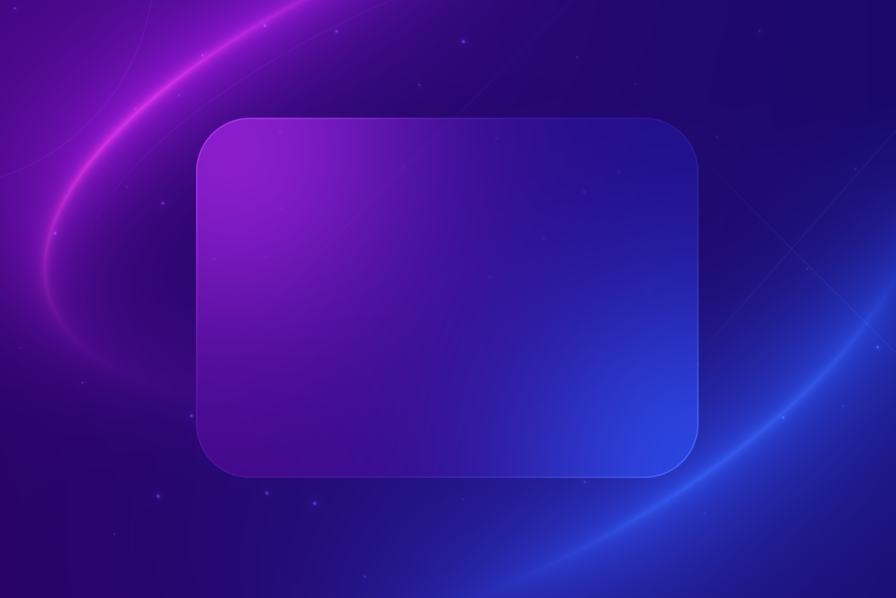
Write a WebGL 2 fragment shader that draws this background.

```glsl
#version 300 es
precision highp float;
// Violet and blue night backdrop: two glowing arcs, a frosted rounded card, faint lines and stars.

uniform vec2 u_resolution;
out vec4 outColor;

// Sine-free hash: two values in 0..1 per cell
vec2 hash22(vec2 cell) {
  vec3 q = fract(cell.xyx * vec3(0.1031, 0.1030, 0.0973));
  q += dot(q, q.yzx + 33.33);
  return fract((q.xx + q.yz) * q.zy);
}

// Signed distance estimate to an ellipse sheared along x, positive outside
float shearedEllipse(vec2 p, vec2 center, vec2 radii, float shear) {
  vec2 q = p - center;
  q.x -= shear * q.y;
  q /= radii;
  float r = length(q);
  vec2 slope = vec2(q.x / radii.x, q.y / radii.y - shear * q.x / radii.x);
  return (r - 1.0) * r / max(length(slope), 1e-4);
}

float roundedBox(vec2 p, vec2 halfSize, float radius) {
  vec2 q = abs(p) - halfSize + radius;
  return length(max(q, 0.0)) + min(max(q.x, q.y), 0.0) - radius;
}

// Soft hairline around d = 0
float hairline(float d, float pixel) {
  return 1.0 - smoothstep(0.0, 0.0008 + pixel, abs(d));
}

// Falloff with a different reach on each side of an edge
float sidedGlow(float d, float outer, float inner) {
  return exp(d > 0.0 ? -d / outer : d / inner);
}

// Sparse points, one candidate per grid cell
float stars(vec2 p) {
  float light = 0.0;
  vec2 cell = floor(p * 8.0);
  for (int y = -1; y <= 1; y++) {
    for (int x = -1; x <= 1; x++) {
      vec2 id = cell + vec2(x, y);
      vec2 place = hash22(id + 7.0);
      vec2 kind = hash22(id + 61.0);
      float d = length(p - (id + 0.1 + 0.8 * place) / 8.0);
      float size = mix(0.0014, 0.0028, kind.y * kind.y);
      float point = exp(-d * d / (size * size)) + 0.2 * exp(-d / (size * 2.0));
      light += step(kind.x, 0.48) * mix(0.2, 0.75, kind.y) * point;
    }
  }
  return light;
}

void main() {
  float pixel = 1.0 / u_resolution.y;
  vec2 p = gl_FragCoord.xy * pixel;
  float across = p.x / 1.5;

  // Dark base, violet on the left and indigo on the right
  vec3 color = mix(vec3(0.16, 0.01, 0.40), vec3(0.10, 0.035, 0.42), across);
  color += vec3(0.06, 0.01, 0.07) * smoothstep(0.3, 1.0, p.y) * (1.0 - across);
  vec2 toFloor = (p - vec2(0.75, 0.1)) / vec2(0.5, 0.3);
  color += vec3(0.0, 0.03, 0.07) * exp(-dot(toFloor, toFloor));

  // Magenta arc at upper left
  float pinkArc = shearedEllipse(p, vec2(1.012, 0.785), vec2(0.811, 0.469), 1.0);
  float pinkSide = 1.0 - smoothstep(0.4, 1.1, p.x);
  float pinkHaze = sidedGlow(pinkArc, 0.13, 0.10) * smoothstep(0.12, 0.85, p.y);
  color += vec3(0.35, 0.06, 0.36) * pinkHaze * pinkSide;
  float pinkCore = exp(-abs(pinkArc) / 0.009) * smoothstep(0.33, 0.78, p.y);
  pinkCore *= 1.0 - 0.5 * smoothstep(0.82, 1.0, p.y);
  color += vec3(0.30, 0.11, 0.10) * pinkCore * pinkSide;

  // Blue arc at lower right
  float blueArc = shearedEllipse(p, vec2(0.646, 0.414), vec2(0.766, 0.547), 0.85);
  float blueHaze = sidedGlow(blueArc, 0.15, 0.16) * smoothstep(0.3, 1.2, p.x);
  color += vec3(0.05, 0.20, 0.38) * blueHaze * (1.0 - smoothstep(0.4, 0.85, p.y));
  float blueCore = exp(-abs(blueArc) / 0.010) * smoothstep(0.8, 1.2, p.x);
  color += vec3(0.04, 0.11, 0.11) * blueCore * (1.0 - smoothstep(0.3, 0.6, p.y));

  // Frosted card, lit from two opposite corners
  float card = roundedBox(p - vec2(0.748, 0.502), vec2(0.420, 0.301), 0.09);
  vec2 toViolet = p - vec2(0.39, 0.75);
  vec2 toBlue = p - vec2(1.17, 0.21);
  float violetLight = exp(-dot(toViolet, toViolet) / 0.10);
  float blueLight = exp(-dot(toBlue, toBlue) / 0.11);
  vec3 glass = mix(vec3(0.25, 0.035, 0.54), vec3(0.13, 0.05, 0.53), smoothstep(0.33, 1.17, p.x));
  glass += vec3(0.29, 0.08, 0.26) * violetLight + vec3(0.04, 0.22, 0.35) * blueLight;
  float inside = 1.0 - smoothstep(-pixel, pixel, card);
  color = mix(color, glass, inside);

  // Card rim, brightest at the lit corners
  vec3 rim = vec3(0.03, 0.025, 0.05) + vec3(0.11, 0.07, 0.07) * violetLight;
  rim += vec3(0.06, 0.10, 0.07) * blueLight;
  color += rim * hairline(card + 0.001, pixel);

  // Barely visible construction lines
  float lines = hairline(pinkArc + 0.065, pixel) * pinkSide * smoothstep(0.5, 0.8, p.y);
  lines += hairline(length(p - vec2(-0.117, 1.06)) - 0.375, pixel);
  lines += 0.5 * hairline((p.x - p.y + 0.043) * 0.707, pixel) * smoothstep(0.38, 0.6, p.y);
  float rightSide = smoothstep(1.1, 1.3, p.x);
  lines += hairline((p.x + p.y - 1.908) * 0.707, pixel) * rightSide;
  lines += hairline((p.x - p.y * 0.88 - 0.81) * 0.75, pixel) * rightSide;
  color += mix(vec3(0.04, 0.015, 0.04), vec3(0.015, 0.03, 0.045), across) * lines;

  // Stars, dimmed behind the glass
  vec3 starColor = mix(vec3(0.34, 0.16, 0.45), vec3(0.16, 0.30, 0.48), across);
  color += starColor * stars(p) * mix(1.0, 0.2, inside);

  outColor = vec4(clamp(color, 0.0, 1.0), 1.0);
}
```
